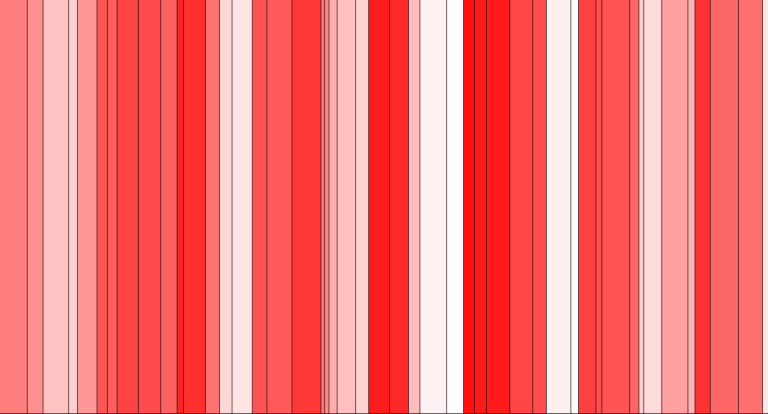
A Shadertoy shader for this pattern:

```glsl
// Upright stripes of uneven width in tints of red, parted by hairlines.
// Powers modulo a prime shuffle widths and tints, so each value occurs once;
// short runs of stripes share nearly one tint. Lengths are in canvas widths.

const int STRIPES = 47;             // prime, so that cubing shuffles the ranks
const int RUNS = 29;                // prime, runs of one or two similar stripes
const int FIRST_WIDTH = 29;         // where the shuffled widths start
const int FIRST_TINT = 12;          // where the shuffled tints start
const float RUN_SPREAD = 2.4;       // tint drift within a run, in ranks
const float NARROWEST = 0.13;       // relative to the widest stripe
const float LINE_WIDTH = 0.0011;
const float LINE_STRENGTH = 0.7;
const vec3 RED = vec3(1.0, 0.01, 0.01);
const vec3 WHITE = vec3(0.995);
const vec3 INK = vec3(0.03, 0.01, 0.01);

// Cumulative share of the runs, and the whiteness reached there
const float SHARE[5] = float[5](0.0, 0.207, 0.517, 0.759, 1.0);
const float WHITENESS[5] = float[5](0.05, 0.23, 0.43, 0.77, 1.0);

// Shuffled rank, 0 to count - 1, by cubing modulo a prime count
int shuffledRank(int index, int count) {
    int base = index % count;
    return base * base * base % count;
}

// Fraction of a pixel centred at x that lies between two edges
float coverage(float low, float high, float x, float pixel) {
    return max(0.0, min(high, x + 0.5 * pixel) - max(low, x - 0.5 * pixel)) / pixel;
}

float stripeWidth(int index) {
    float rank = float(shuffledRank(index + FIRST_WIDTH, STRIPES)) / float(STRIPES - 1);
    float total = float(STRIPES) * 0.5 * (1.0 + NARROWEST);
    return mix(NARROWEST, 1.0, rank) / total;
}

// Piecewise linear map from the rank of the run to whiteness
vec3 stripeColour(int index) {
    int run = index * RUNS / STRIPES;
    float within = float(index * RUNS % STRIPES) / float(STRIPES) - 0.5;
    float rank = float(shuffledRank(run + FIRST_TINT, RUNS)) + 0.5 + RUN_SPREAD * within;
    rank /= float(RUNS);

    float white = WHITENESS[0];
    for (int k = 0; k < 4; k++) {
        float along = clamp((rank - SHARE[k]) / (SHARE[k + 1] - SHARE[k]), 0.0, 1.0);
        white += along * (WHITENESS[k + 1] - WHITENESS[k]);
    }
    return mix(RED, WHITE, white);
}

void mainImage(out vec4 fragColor, in vec2 fragCoord) {
    float pixel = 1.0 / iResolution.x;
    vec2 p = fragCoord * pixel;

    // Hairline along the lower border
    float ink = coverage(0.0, LINE_WIDTH, p.y, pixel);

    // Lay the stripes side by side, each with a hairline on its left edge
    vec3 colour = vec3(0.0);
    float left = 0.0;
    for (int i = 0; i < STRIPES; i++) {
        float right = left + stripeWidth(i);
        float cover = coverage(left, right, p.x, pixel);
        if (cover > 0.0) colour += cover * stripeColour(i);
        if (i > 0) {
            ink += coverage(left - 0.5 * LINE_WIDTH, left + 0.5 * LINE_WIDTH, p.x, pixel);
        }
        left = right;
    }

    fragColor = vec4(mix(colour, INK, LINE_STRENGTH * min(ink, 1.0)), 1.0);
}
```
